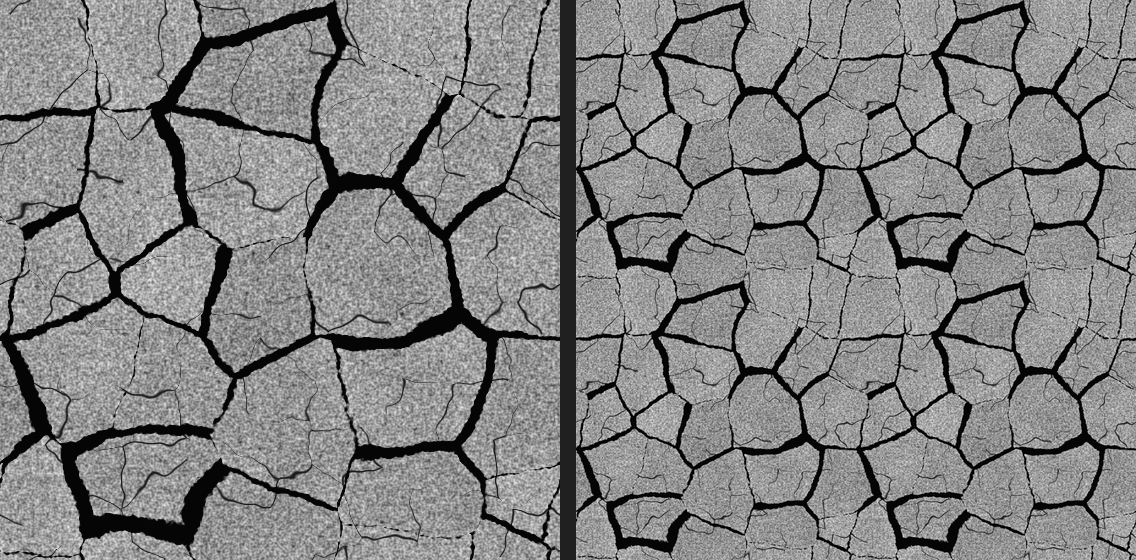
Left: one tile. Right: repeated 2 by 2.
Write a WebGL 2 fragment shader that draws this texture.

```glsl
#version 300 es
precision highp float;
// Dried, cracked ground: warped Voronoi plates split by black gaps whose width
// differs from edge to edge, broken hairline cracks inside the plates, and a
// grainy grey surface. All noise and cells wrap, so the square tiles.

uniform vec2 u_resolution;
out vec4 fragColor;

const int PLATE_COUNT = 5;            // plates per side
const int HAIRLINE_COUNT = 9;         // hairline cells per side
const float GAP_THIN = 0.0003;        // half widths, in canvas units
const float GAP_WIDE = 0.0145;
const float HAIRLINE_THIN = -0.0016;  // below zero: no crack on that edge
const float HAIRLINE_WIDE = 0.0017;
const float SOFTNESS = 0.0016;
const float PLATE_GREY = 0.605;
const float PLATE_TONE_RANGE = 0.07;
const float GRAIN_CONTRAST = 1.0;
const vec3 GAP_COLOUR = vec3(0.018);
const vec3 HAIRLINE_COLOUR = vec3(0.1);
const vec3 DUST_TINT = vec3(1.0, 0.995, 1.002);

// Three random values in 0..1 for a lattice cell that repeats every period.
vec3 cellHash(ivec2 cell, int period, int seed) {
    uvec3 v = uvec3((cell + 8 * period) % period, seed);
    v = v * 1664525u + 1013904223u;
    v.x += v.y * v.z; v.y += v.z * v.x; v.z += v.x * v.y;
    v ^= v >> 16u;
    v.x += v.y * v.z; v.y += v.z * v.x; v.z += v.x * v.y;
    return vec3(v >> 8u) / 16777216.0;
}

float cornerSlope(ivec2 cell, vec2 offset, int period, int seed) {
    float angle = 6.28319 * cellHash(cell, period, seed).x;
    return dot(vec2(cos(angle), sin(angle)), offset);
}

// Wrapping gradient noise, roughly -0.7..0.7.
float gradientNoise(vec2 uv, int period, int seed) {
    vec2 p = uv * float(period);
    ivec2 i = ivec2(floor(p));
    vec2 f = fract(p);
    vec2 w = f * f * f * (f * (f * 6.0 - 15.0) + 10.0);
    float a = cornerSlope(i, f, period, seed);
    float b = cornerSlope(i + ivec2(1, 0), f - vec2(1, 0), period, seed);
    float c = cornerSlope(i + ivec2(0, 1), f - vec2(0, 1), period, seed);
    float d = cornerSlope(i + ivec2(1, 1), f - vec2(1, 1), period, seed);
    return mix(mix(a, b, w.x), mix(c, d, w.x), w.y);
}

vec2 warp(vec2 uv, int period, int seed) {
    return vec2(gradientNoise(uv, period, seed), gradientNoise(uv, period, seed + 1));
}

vec2 site(vec3 random) {
    return 0.04 + 0.92 * random.xy;
}

// Signed distance to the nearest crack, negative inside it. Each pair of
// neighbours shares a random width; swell shifts it along the crack.
float crackDistance(vec2 uv, int count, int seed, float thin, float wide,
                    float swell, out float tone) {
    vec2 p = uv * float(count);
    ivec2 base = ivec2(floor(p));
    ivec2 home = base;
    vec2 toHome = vec2(0.0);
    float nearest = 1e3;
    for (int y = -2; y <= 2; y++)
    for (int x = -2; x <= 2; x++) {
        ivec2 cell = base + ivec2(x, y);
        vec2 r = vec2(cell) + site(cellHash(cell, count, seed)) - p;
        if (dot(r, r) < nearest) { nearest = dot(r, r); toHome = r; home = cell; }
    }
    float homeKey = cellHash(home, count, seed).z;
    tone = fract(homeKey * 7.3);
    float gap = 1e3;
    for (int y = -2; y <= 2; y++)
    for (int x = -2; x <= 2; x++) {
        if (x == 0 && y == 0) continue;
        ivec2 cell = home + ivec2(x, y);
        vec3 random = cellHash(cell, count, seed);
        vec2 r = vec2(cell) + site(random) - p;
        float edge = dot(0.5 * (toHome + r), normalize(r - toHome)) / float(count);
        float size = clamp(fract(homeKey + random.z) + swell, 0.0, 1.0);
        gap = min(gap, edge - mix(thin, wide, pow(size, 1.4)));
    }
    return gap;
}

void main() {
    vec2 uv = gl_FragCoord.xy / u_resolution;
    float soft = max(SOFTNESS, 0.75 / u_resolution.y);

    // Wide gaps between plates, with crumbled edges
    vec2 bent = uv + 0.04 * warp(uv, 4, 1) + 0.014 * warp(uv, 13, 3) + 0.004 * warp(uv, 43, 5);
    float tone;
    float gap = crackDistance(bent, PLATE_COUNT, 11, GAP_THIN, GAP_WIDE,
                              0.5 * gradientNoise(uv, 6, 7), tone);
    gap += 0.003 * gradientNoise(uv, 70, 8) + 0.003 * gradientNoise(uv, 150, 9);

    // Hairlines that fade in and out across the plates
    vec2 crooked = bent + 0.025 * warp(uv, 15, 21) + 0.008 * warp(uv, 37, 23);
    float unused;
    float hairline = crackDistance(crooked, HAIRLINE_COUNT, 31, HAIRLINE_THIN, HAIRLINE_WIDE,
                                   0.1 + 0.9 * gradientNoise(uv, 7, 25), unused);

    // Grainy surface with pits and a paler rim
    float grain = 0.30 * gradientNoise(uv, 229, 41) + 0.22 * gradientNoise(uv, 127, 42)
                + 0.10 * gradientNoise(uv, 53, 43) + 0.07 * gradientNoise(uv, 9, 44);
    float pits = smoothstep(0.36, 0.6, gradientNoise(uv, 83, 45));
    float rim = 1.0 - smoothstep(0.0, 0.014, gap);
    float grey = PLATE_GREY + PLATE_TONE_RANGE * (tone - 0.5) + GRAIN_CONTRAST * grain
               - 0.22 * pits + 0.03 * rim;

    vec3 colour = clamp(grey, 0.0, 0.95) * DUST_TINT;
    colour = mix(HAIRLINE_COLOUR, colour, smoothstep(-soft, soft, hairline));
    colour = mix(GAP_COLOUR, colour, smoothstep(-soft, soft, gap));
    fragColor = vec4(colour, 1.0);
}
```
